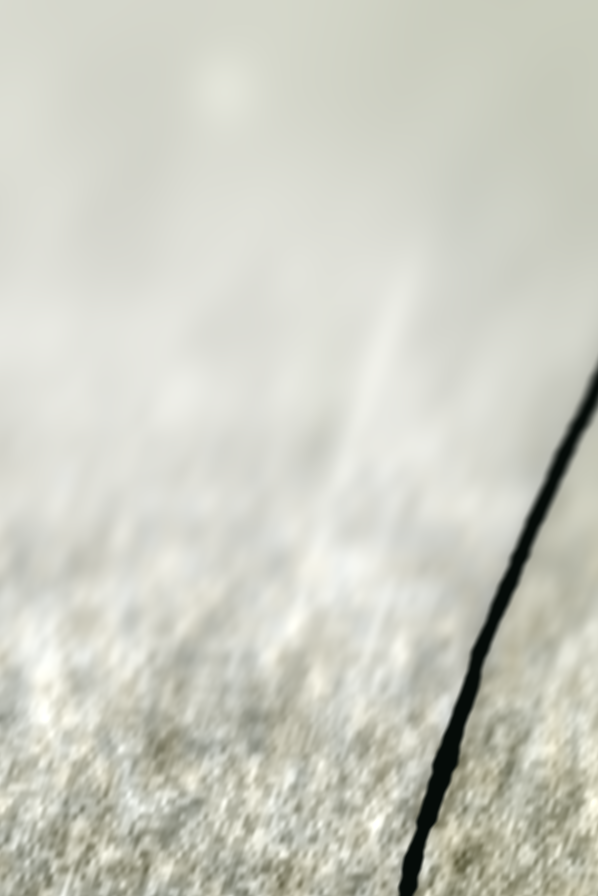
A WebGL 2 fragment shader for this texture:

```glsl
#version 300 es
precision highp float;

#define GRAIN_OCTAVES 6
#define GRAIN_SCALE 6.0
#define GRAIN_LEAN 0.33
#define GRAIN_STRETCH 0.62
#define GRAIN_CONTRAST 1.0
#define FOCUS_BLUR 0.0015
#define FAR_BLUR 0.09
#define GAP_WIDTH 0.0105
#define PALE vec3(0.868, 0.870, 0.842)
#define WORN vec3(0.735, 0.737, 0.675)
#define HAZE vec3(0.815, 0.825, 0.770)
#define GAP_DARK vec3(0.020, 0.045, 0.030)

uniform vec2 u_resolution;
out vec4 outColor;

float hash(vec2 cell) {
    vec3 h = fract(vec3(cell.xyx) * 0.1031);
    h += dot(h, h.yzx + 33.33);
    return fract((h.x + h.y) * h.z);
}

float valueNoise(vec2 p) {
    vec2 cell = floor(p);
    vec2 f = fract(p);
    f = f * f * (3.0 - 2.0 * f);
    float low = mix(hash(cell), hash(cell + vec2(1.0, 0.0)), f.x);
    float high = mix(hash(cell + vec2(0.0, 1.0)), hash(cell + vec2(1.0, 1.0)), f.x);
    return mix(low, high, f.y);
}

// Radius of the lens blur, growing with distance up the plank
float blurAt(float y) {
    return FOCUS_BLUR + FAR_BLUR * y * y;
}

// Octaves finer than the blur fade out
float woodGrain(vec2 p, float blur) {
    vec2 q = vec2(p.x - GRAIN_LEAN * p.y, p.y * GRAIN_STRETCH);
    float sum = 0.0;
    float frequency = GRAIN_SCALE;
    for (int i = 0; i < GRAIN_OCTAVES; i++) {
        float softness = frequency * blur;
        float amplitude = (0.05 + 0.055 * float(i)) * exp(-1.5 * softness * softness);
        sum += amplitude * (valueNoise(q * frequency + 17.3 * float(i)) - 0.5);
        frequency *= 2.0;
    }
    return sum * GRAIN_CONTRAST;
}

float softSpot(vec2 p, vec2 centre, vec2 radius) {
    vec2 d = (p - centre) / radius;
    return exp(-dot(d, d));
}

// Horizontal position of the gap between the planks
float gapCentre(float y) {
    float wobble = valueNoise(vec2(y * 22.0, 4.0)) - 0.5;
    return 0.453 + 0.25 * y + 0.22 * y * y + 0.006 * wobble;
}

void main() {
    vec2 p = gl_FragCoord.xy / u_resolution.y;
    float blur = blurAt(p.y);

    // Broad light: worn foreground, pale middle, hazy far end
    vec3 color = mix(WORN, PALE, smoothstep(0.02, 0.46, p.y));
    color = mix(color, HAZE, smoothstep(0.62, 1.0, p.y) * mix(0.55, 1.0, smoothstep(0.1, 0.5, p.x)));
    float rightShade = smoothstep(0.42, 0.68, p.x) * smoothstep(0.25, 0.5, p.y);
    color -= vec3(0.075, 0.070, 0.085) * rightShade * (1.0 - 0.6 * smoothstep(0.7, 1.0, p.y));

    // Pale ridge along the grain and soft patches
    float ridgeOffset = p.x - (0.225 + 0.33 * p.y);
    float ridge = exp(-pow(ridgeOffset / (0.007 + 0.018 * p.y), 2.0));
    color += 0.035 * ridge * smoothstep(0.12, 0.25, p.y) * (1.0 - smoothstep(0.62, 0.78, p.y));
    color += 0.050 * softSpot(p, vec2(0.247, 0.902), vec2(0.038, 0.042));
    color += 0.025 * softSpot(p, vec2(0.02, 0.80), vec2(0.08, 0.09));
    color -= vec3(0.028, 0.024, 0.022) * softSpot(p, vec2(0.52, 0.75), vec2(0.055, 0.11));
    color -= vec3(0.022, 0.018, 0.028) * softSpot(p, vec2(0.36, 0.58), vec2(0.035, 0.10));

    // Wood surface, with small shifts of hue
    float grain = woodGrain(p, blur);
    float warmth = valueNoise(p * vec2(42.0, 30.0) + 61.0) - 0.5;
    color += grain * vec3(1.0, 1.0, 1.06);
    color += warmth * vec3(0.035, 0.010, -0.035) * (1.0 - smoothstep(0.15, 0.65, p.y));

    // Tan plank beyond the gap
    float side = p.x - gapCentre(p.y);
    float edgeSoftness = 0.0025 + 0.018 * p.y * p.y;
    float beyond = smoothstep(0.0, 0.012 + edgeSoftness, side);
    color -= vec3(0.025, 0.030, 0.055) * beyond * (1.0 - smoothstep(0.45, 0.6, p.y));

    // Dark gap with ragged edges that blur with distance
    float ragged = valueNoise(vec2(p.y * 95.0, 8.0)) - 0.5;
    float swell = 0.0035 * softSpot(p, vec2(p.x, 0.15), vec2(1.0, 0.045));
    float halfWidth = GAP_WIDTH - 0.002 + swell + 0.004 * ragged * (1.0 - p.y);
    float edge = abs(side) * 0.94 - halfWidth;
    float gap = 1.0 - smoothstep(-edgeSoftness, edgeSoftness, edge);
    float contactShade = exp(-max(edge, 0.0) / 0.012);
    color *= 1.0 - 0.14 * contactShade;
    color = mix(color, GAP_DARK, gap);

    outColor = vec4(clamp(color, 0.0, 1.0), 1.0);
}
```
